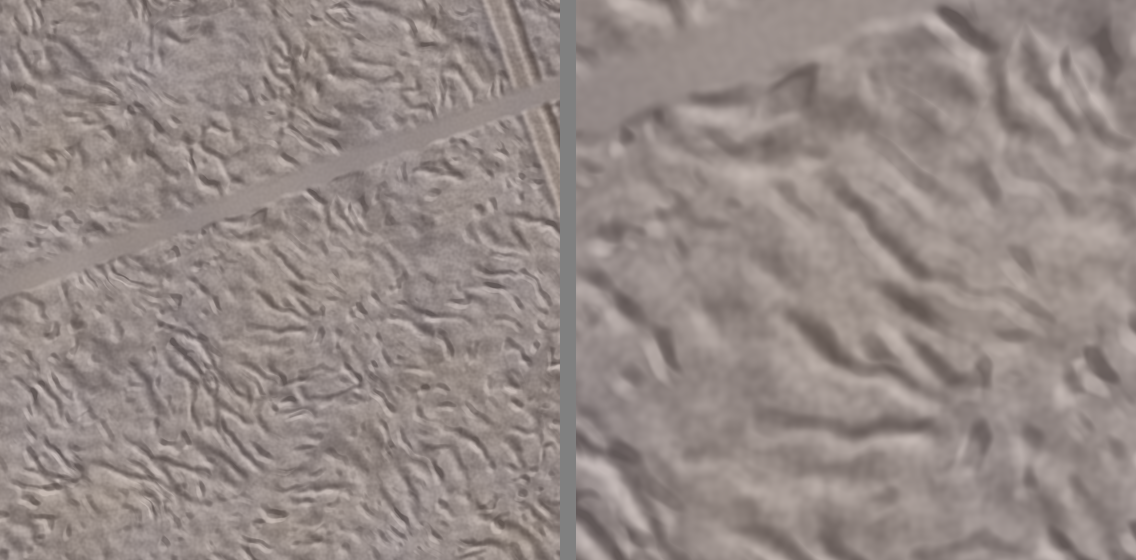
Left, the full canvas; right, a detail of the centre.
A WebGL 1 fragment shader for this texture:

```glsl
precision highp float;
// Worn grey-beige stone tiles with wormy carved relief, crossed by two joints.
uniform vec2 u_resolution;

vec2 randomGradient(vec2 cell) {
  vec2 s = vec2(dot(cell, vec2(127.1, 311.7)), dot(cell, vec2(269.5, 183.3)));
  return 2.0 * fract(sin(s) * 43758.5) - 1.0;
}

float gradientNoise(vec2 p) {
  vec2 i = floor(p), f = fract(p);
  vec2 u = f * f * f * (f * (f * 6.0 - 15.0) + 10.0);
  float a = dot(randomGradient(i), f);
  float b = dot(randomGradient(i + vec2(1.0, 0.0)), f - vec2(1.0, 0.0));
  float c = dot(randomGradient(i + vec2(0.0, 1.0)), f - vec2(0.0, 1.0));
  float d = dot(randomGradient(i + 1.0), f - 1.0);
  return mix(mix(a, b, u.x), mix(c, d, u.x), u.y);
}

// Narrow groove along the zero contour of the noise
float crease(vec2 p) {
  return 1.0 - smoothstep(0.0, 0.19, abs(gradientNoise(p)));
}

// 1 inside the wide smooth joint, with a crisp lower and a soft upper edge
float wideJoint(vec2 p) {
  float d = dot(p - vec2(0.0, 0.486), vec2(-0.339, 0.941));
  d += 0.008 * gradientNoise(p * 30.0);
  return smoothstep(-0.027, -0.017, d) * (1.0 - smoothstep(0.008, 0.034, d));
}

// Signed distance to the steep narrow joint
float steepDistance(vec2 p) {
  float d = dot(p - vec2(0.957, 0.857), vec2(0.942, 0.336));
  return d + 0.005 * gradientNoise(p * 22.0);
}

float relief(vec2 p) {
  // Bend the plane and roughen it, then stretch it along the carving direction
  vec2 bend = vec2(gradientNoise(p * 6.0), gradientNoise(p * 6.0 + 31.7));
  vec2 ragged = vec2(gradientNoise(p * 45.0), gradientNoise(p * 45.0 + 12.3));
  vec2 q = p + 0.07 * bend + 0.007 * ragged;
  vec2 grain = vec2(dot(q, vec2(0.78, -0.62)), dot(q, vec2(0.62, 0.78)));

  // Clusters of long and short grooves
  float longGate = smoothstep(-0.06, 0.18, gradientNoise(p * 7.0 + 5.3));
  float shortGate = smoothstep(0.0, 0.22, gradientNoise(p * 9.0 + 17.9));
  float grooves = crease(grain * vec2(8.0, 18.0)) * longGate;
  grooves = max(grooves, 0.9 * crease(grain * vec2(15.0, 27.0) + 8.4) * shortGate);

  // Small pits between them, sparser on the flat patches
  float pits = smoothstep(0.08, 0.38, gradientNoise(grain * vec2(34.0, 54.0) + 3.1));
  pits *= 0.5 + 0.5 * smoothstep(-0.2, 0.15, gradientNoise(p * 6.0 + 44.2));
  float stone = 0.9 * gradientNoise(p * 34.0) - grooves - 0.85 * pits;

  // Steep joint: raised lip on the left, dark slot on the right
  float d = steepDistance(p);
  float strip = smoothstep(-0.06, -0.045, d) * (1.0 - smoothstep(0.008, 0.02, d));
  float slot = 1.0 - smoothstep(0.002, 0.014, abs(d));
  float lip = 1.0 - smoothstep(0.0, 0.01, abs(d + 0.042));
  stone = stone * (1.0 - 0.75 * strip) - 1.1 * slot + 0.6 * lip;

  return mix(stone, -0.45, wideJoint(p));
}

void main() {
  vec2 p = gl_FragCoord.xy / u_resolution;
  float wide = wideJoint(p);

  // Raking light brightens the lower left walls; depth adds shadow
  vec2 lightStep = 0.005 * vec2(0.6, 0.8);
  float behind = relief(p - lightStep);
  float ahead = relief(p + lightStep);
  float tone = 0.19 * (behind - ahead) + 0.036 * (behind + ahead);

  // Broad blotches and fine grit
  tone += 0.05 * gradientNoise(p * 4.0 + 9.0) + 0.03 * gradientNoise(p * 11.0 + 2.0);
  tone += (1.0 - 0.6 * wide) * 0.07 * gradientNoise(p * 140.0);
  tone += 0.022 * wide;
  tone = clamp(tone / (1.0 + abs(tone)), -0.21, 0.17);

  vec3 color = vec3(0.598, 0.555, 0.541) + tone * vec3(1.0, 0.99, 0.97);

  // Patchy ochre and mauve stains, browner along the steep joint
  float stain = gradientNoise(p * 5.0 + 61.0) + 0.5 * gradientNoise(p * 13.0);
  color += stain * vec3(0.008, 0.0, -0.022);
  float d = steepDistance(p);
  float brown = smoothstep(-0.05, -0.03, d) * (1.0 - smoothstep(0.0, 0.02, d));
  color -= brown * (1.0 - wide) * vec3(0.02, 0.028, 0.042);

  gl_FragColor = vec4(color, 1.0);
}
```
